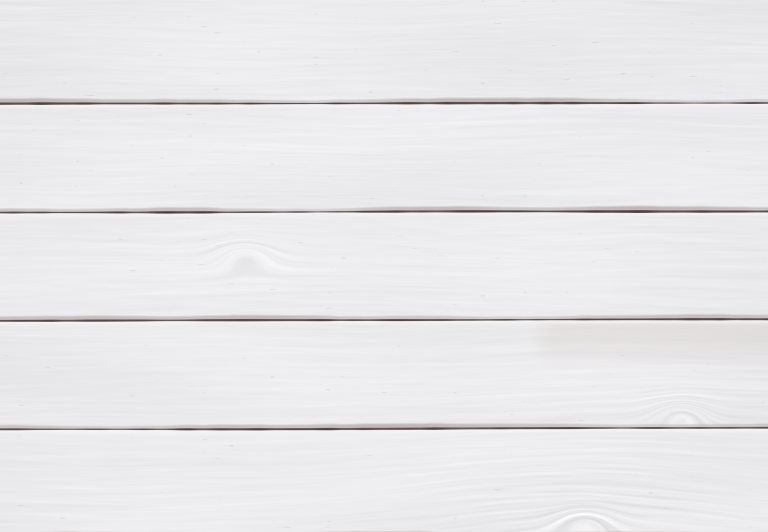
Reproduce this texture procedurally as a Shadertoy shader.

```glsl
// Five white-painted horizontal wooden boards with relief grain, knots and dark seams.

const float PITCH = 0.2038;        // board height, in canvas heights
const float FIRST_SEAM = 0.1943;   // height of the lowest seam

const vec3 PAINT = vec3(0.927, 0.925, 0.932);
const vec3 HIGHLIGHT = vec3(0.965, 0.962, 0.965);
const vec3 BEVEL = vec3(0.75, 0.71, 0.71);
const vec3 GAP = vec3(0.30, 0.25, 0.25);
const vec3 STAIN = vec3(0.875, 0.855, 0.85);

float hash(vec2 cell) {
    vec3 q = fract(cell.xyx * vec3(0.1031, 0.1030, 0.0973));
    q += dot(q, q.yzx + 33.33);
    return fract((q.x + q.y) * q.z);
}

float cornerSlope(vec2 cell, vec2 offset) {
    float angle = 6.2832 * hash(cell);
    return dot(vec2(cos(angle), sin(angle)), offset);
}

// Gradient noise, roughly -0.7 to 0.7
float noise(vec2 p) {
    vec2 i = floor(p), f = fract(p);
    vec2 u = f * f * f * (f * (f * 6.0 - 15.0) + 10.0);
    vec2 e = vec2(1.0, 0.0);
    float low = mix(cornerSlope(i, f), cornerSlope(i + e, f - e), u.x);
    float high = mix(cornerSlope(i + e.yx, f - e.yx), cornerSlope(i + 1.0, f - 1.0), u.x);
    return mix(low, high, u.y);
}

// Knots step along the three lower boards
vec2 knotCenter(float row) {
    float base = FIRST_SEAM + (row - 1.0) * PITCH;
    return vec2(1.1 + row * (0.68 - 0.5 * row),
                base + PITCH * (0.14 + 0.47 * max(row - 1.0, 0.0)));
}

float knotFalloff(vec2 p, float row, vec2 size) {
    vec2 d = (p - knotCenter(row)) / size;
    return exp(-dot(d, d)) * step(row, 2.5);
}

// Grain coordinate: lines of equal value wander and arch over knots
float grainLevel(vec2 p, float row) {
    float wander = 0.014 * noise(vec2(p.x * 2.2, p.y * 7.0 + row * 5.3));
    float rings = 0.04 * knotFalloff(p, row, vec2(0.055, 0.032));
    float arches = 0.06 * exp(-0.9 * row) * knotFalloff(p, row, vec2(0.36, 0.16));
    return p.y + wander - rings - arches;
}

float grainHeight(float x, float level, float row) {
    return noise(vec2(x * 2.5 + row * 17.3, level * 62.0))
         + 0.5 * noise(vec2(x * 6.0 + row * 9.1, level * 150.0));
}

// Brightness change from raking light, fine fibres and soft blotches
float woodTone(vec2 p, float row) {
    float level = grainLevel(p, row);
    float slope = grainHeight(p.x, level - 0.003, row) - grainHeight(p.x, level + 0.003, row);
    float patchy = 0.6 + 0.7 * noise(vec2(p.x * 2.6, p.y * 11.0 + row * 3.7));
    float depth = 0.024 * clamp(patchy, 0.15, 1.2)
                + 0.055 * knotFalloff(p, row, vec2(0.08, 0.045))
                + 0.035 * exp(-1.2 * row) * knotFalloff(p, row, vec2(0.28, 0.12));
    float fibres = 0.014 * noise(vec2(p.x * 11.0, level * 240.0));
    float blotch = 0.026 * noise(vec2(p.x * 1.8 + row * 4.7, p.y * 9.0));
    float nicks = smoothstep(0.48, 0.62, noise(vec2(p.x * 38.0, p.y * 170.0)));
    return slope * depth + fibres + blotch - 0.05 * nicks;
}

float band(float d, float halfWidth, float pixel) {
    return 1.0 - smoothstep(halfWidth - 0.7 * pixel, halfWidth + 0.7 * pixel, abs(d));
}

// d is the signed distance from the seam, positive above it
vec3 addSeam(vec3 color, float d, float x, float id, float pixel) {
    float wear = noise(vec2(x * 4.0, id * 7.0 + 0.5));
    float chips = noise(vec2(x * 23.0, id * 11.0 + 0.5));
    float reach = 0.0085 + 0.005 * wear + 0.0015 * chips;
    float bevel = smoothstep(-pixel, pixel, d)
                * (1.0 - smoothstep(reach * 0.65, reach + pixel, d));
    float glow = smoothstep(-0.012, -0.003, d) * (1.0 - smoothstep(-pixel, pixel, d));
    float gapWidth = 0.0017 + 0.0011 * wear + 0.0006 * chips;
    color = mix(color, HIGHLIGHT, 0.75 * glow);
    color = mix(color, BEVEL, bevel * clamp(0.72 + 0.5 * wear, 0.3, 1.0));
    return mix(color, GAP, band(d, gapWidth, pixel) * (0.92 + 0.15 * chips));
}

void mainImage(out vec4 fragColor, in vec2 fragCoord) {
    float pixel = 1.0 / iResolution.y;
    vec2 p = fragCoord * pixel;

    // Board row and nearest seam, with slightly crooked edges
    float crooked = 0.002 * (p.x - 0.7) + 0.0018 * noise(vec2(p.x * 1.6, floor(p.y / PITCH + 0.55) * 7.0 + 0.5));
    float boards = (p.y - crooked - FIRST_SEAM) / PITCH + 1.0;
    float row = floor(boards);
    float seamId = floor(boards + 0.5);
    float seamDistance = (boards - seamId) * PITCH;

    // Painted wood, with a warm stain at the upper right of the second board
    vec3 color = PAINT + woodTone(p, row) + 0.012 * (hash(vec2(row, 4.0)) - 0.5);
    float stain = smoothstep(0.98, 1.06, p.x + 0.06 * noise(p * vec2(9.0, 30.0)))
                * smoothstep(0.5, 0.85, boards - row) * float(row == 1.0);
    color = mix(color, STAIN, 0.6 * stain);
    color -= 0.018 * smoothstep(0.35, 0.95, length(p - vec2(0.72, 0.55)));

    color = addSeam(color, seamDistance, p.x, seamId, pixel);
    fragColor = vec4(clamp(color, 0.0, 1.0), 1.0);
}
```
